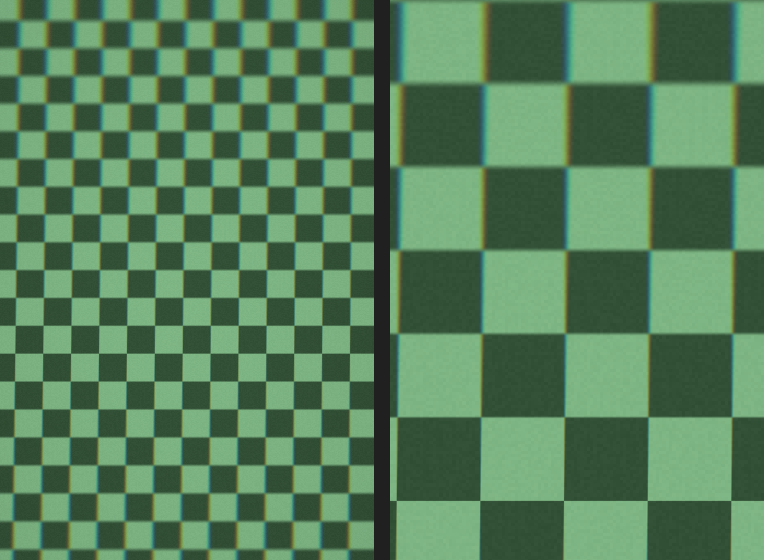
Left, the full canvas; right, a detail of the centre.
Write a Shadertoy shader that draws this pattern.

```glsl
#define LIGHT vec3(0.485, 0.697, 0.507)
#define DARK vec3(0.192, 0.308, 0.207)
#define CELL 0.0498               // check size, in canvas heights
#define ANCHOR vec2(0.3262, 0.3685) // a check corner on the line of focus
#define LEAN 0.009                // sideways drift with height
#define TAPER 0.009               // checks shrink slightly towards the top
#define BLUR 0.22                 // edge softness per unit of defocus
#define FRINGE 0.17               // red/blue separation per unit of defocus
#define GRAIN 0.022
#define VIGNETTE 0.13

float hash(vec2 p) {
    return fract(sin(dot(p, vec2(127.1, 311.7))) * 43758.5453);
}

// Soft square wave of period 2: +1 on even cells, -1 on odd cells
float squareWave(float x, float softness) {
    float edgeDistance = abs(mod(x - 0.5, 2.0) - 1.0) - 0.5;
    return 2.0 * smoothstep(-softness, softness, edgeDistance) - 1.0;
}

void mainImage(out vec4 fragColor, in vec2 fragCoord) {
    vec2 p = fragCoord / iResolution.y;
    vec2 uv = fragCoord / iResolution.xy;

    // Checker coordinates with a slight lean and perspective
    vec2 offset = p - ANCHOR;
    float defocus = offset.y;
    offset.x -= LEAN * defocus;
    vec2 cell = offset * (1.0 + TAPER * defocus) / CELL;

    // Blur grows away from the focal line
    float pixel = 1.0 / (iResolution.y * CELL);
    float softness = 0.7 * pixel + BLUR * abs(defocus);

    // Colour channels slide apart sideways, reversing across the focal line
    float shift = FRINGE * defocus;
    float row = squareWave(cell.y, softness);
    vec3 column = vec3(squareWave(cell.x - shift, softness),
                       squareWave(cell.x, softness),
                       squareWave(cell.x + shift, softness));
    vec3 color = mix(LIGHT, DARK, 0.5 + 0.5 * row * column);

    // Lens falloff and fine grain
    vec2 fromCentre = uv - 0.5;
    color *= 1.02 - VIGNETTE * dot(fromCentre, fromCentre);
    color += GRAIN * (hash(floor(p * 512.0)) - 0.5);

    fragColor = vec4(color, 1.0);
}
```
